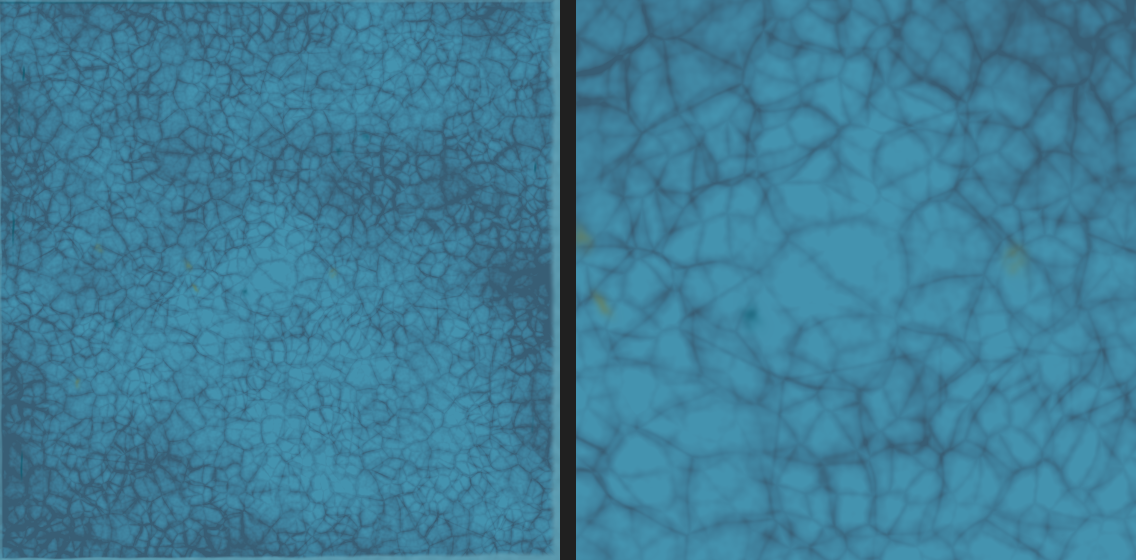
Left, the full canvas; right, a detail of the centre.
Write a WebGL 2 fragment shader that draws this texture.

```glsl
#version 300 es
precision highp float;
// Blue glazed ceramic tile with a fine crackle, pooled edges and a few kiln stains.

uniform vec2 u_resolution;
out vec4 fragColor;

const vec3 DEEP = vec3(0.22, 0.37, 0.46);
const vec3 BODY = vec3(0.24, 0.485, 0.595);
const vec3 LIGHT = vec3(0.268, 0.575, 0.685);
const vec3 RIM = vec3(0.37, 0.62, 0.70);
const vec3 TEAL = vec3(0.05, 0.36, 0.44);
const vec3 OCHRE = vec3(0.42, 0.50, 0.34);
const float BASE_TONE = 0.605;     // 0 = DEEP, 0.5 = BODY, 1 = LIGHT
const float LARGE_CELLS = 25.0;    // cells across the tile
const float SMALL_CELLS = 49.0;
const float LONG_CELLS = 11.0;
const float CRACK_WIDTH = 0.0024;
const float EDGE_POOL = 0.05;      // width of the dark glaze at the border
const float RIM_WIDTH = 0.014;
const int SCRATCHES = 7;
const int STAINS = 9;
const float TAU = 6.28319;

vec2 hash2(vec2 p) {
    vec3 q = fract(p.xyx * vec3(0.1031, 0.1030, 0.0973));
    q += dot(q, q.yzx + 33.33);
    return fract((q.xx + q.yz) * q.zy);
}

float corner(vec2 cell, vec2 offset) {
    float angle = TAU * hash2(cell).x;
    return dot(vec2(cos(angle), sin(angle)), offset);
}

float gradientNoise(vec2 p) {
    vec2 i = floor(p), f = fract(p);
    vec2 u = f * f * f * (f * (f * 6.0 - 15.0) + 10.0);
    vec2 e = vec2(1.0, 0.0);
    return mix(mix(corner(i, f), corner(i + e, f - e), u.x),
               mix(corner(i + e.yx, f - e.yx), corner(i + 1.0, f - 1.0), u.x), u.y);
}

// Distance to the nearest cell wall, in cell units.
float wallDistance(vec2 p) {
    vec2 i = floor(p), f = fract(p), nearCell = vec2(0.0), nearest = vec2(8.0);
    for (int y = -1; y <= 1; y++)
    for (int x = -1; x <= 1; x++) {
        vec2 c = vec2(x, y), r = c + hash2(i + c) - f;
        if (dot(r, r) < dot(nearest, nearest)) { nearest = r; nearCell = c; }
    }
    float d = 8.0;
    for (int y = -2; y <= 2; y++)
    for (int x = -2; x <= 2; x++) {
        vec2 c = nearCell + vec2(x, y), r = c + hash2(i + c) - f, gap = r - nearest;
        if (dot(gap, gap) > 0.0001) d = min(d, dot(0.5 * (nearest + r), normalize(gap)));
    }
    return d;
}

// Thin line with a soft halo; wall is in canvas units.
float crackLine(float wall, float pixel) {
    float w = max(CRACK_WIDTH, pixel);
    return 0.5 * (1.0 - smoothstep(0.0, w, wall)) + 0.5 * exp(-wall / (1.6 * w));
}

void main() {
    vec2 p = gl_FragCoord.xy / u_resolution;
    float pixel = 1.0 / min(u_resolution.x, u_resolution.y);
    vec2 wobble = vec2(gradientNoise(p * 30.0), gradientNoise(p * 30.0 + 71.0));
    vec2 drift = vec2(gradientNoise(p * 5.0 + 13.0), gradientNoise(p * 5.0 + 47.0));
    vec2 q = p + 0.007 * wobble + 0.022 * drift;

    // Broad clouds in the glaze, then mottling and grain
    float tone = BASE_TONE;
    tone += 0.52 * gradientNoise(p * vec2(1.7, 2.6) + vec2(0.6 * p.y, 0.9 * p.x) + 3.3);
    tone += 0.40 * gradientNoise(p * 5.2 + 21.0) + 0.26 * gradientNoise(q * 13.0 + 5.0);
    tone += 0.18 * gradientNoise(p * 36.0 + 40.0);
    tone += 0.16 * gradientNoise(p * 85.0) + 0.15 * gradientNoise(p * 190.0);

    // Crackle: rounded pale cells between thin dark walls
    float large = wallDistance(q * LARGE_CELLS);
    float small = wallDistance(q * SMALL_CELLS + 17.0);
    float straight = wallDistance((p + 0.01 * drift) * LONG_CELLS + 5.0);
    float patches = smoothstep(-0.4, 0.3, gradientNoise(p * 11.0 + 31.0));
    float breaks = smoothstep(-0.35, 0.25, gradientNoise(p * 17.0 + 90.0));
    float longMask = smoothstep(0.05, 0.4, gradientNoise(p * 8.0 + 60.0));
    tone += 0.29 * (smoothstep(0.0, 0.28, large) - 0.5);
    tone += 0.25 * mix(0.4, 1.0, patches) * (smoothstep(0.0, 0.30, small) - 0.5);
    tone -= 0.27 * mix(0.35, 1.0, breaks) * crackLine(large / LARGE_CELLS, pixel);
    tone -= 0.18 * mix(0.35, 1.0, patches) * crackLine(small / SMALL_CELLS, pixel);
    tone -= 0.30 * longMask * crackLine(straight / LONG_CELLS, pixel);

    // Darker pooled glaze near the border
    vec2 inset = min(p, 1.0 - p);
    float border = min(inset.x, inset.y) + 0.012 * drift.x;
    tone -= 0.36 * exp(-max(border, 0.0) / EDGE_POOL);
    tone = clamp(tone, 0.0, 1.0);
    vec3 color = mix(DEEP, BODY, min(tone * 2.0, 1.0));
    color = mix(color, LIGHT, max(tone * 2.0 - 1.0, 0.0));

    // Upright scratches along both sides
    for (int k = 0; k < SCRATCHES; k++) {
        vec2 h = hash2(vec2(k, 7.0)), g = hash2(vec2(k, 29.0));
        float x = k % 3 == 2 ? 0.95 + 0.006 * h.x : 0.015 + 0.03 * h.x;
        vec2 d = abs(p - vec2(x + 0.003 * wobble.x, mix(0.08, 0.9, h.y)));
        float along = 1.0 - smoothstep(0.3, 1.0, d.y / mix(0.012, 0.04, g.x));
        float across = 1.0 - smoothstep(0.0005, 0.0014 + pixel, d.x);
        color = mix(color, TEAL, 0.75 * along * across * smoothstep(-0.4, 0.2, wobble.y));
    }

    // Small ragged stains, some ochre and some teal
    for (int k = 0; k < STAINS; k++) {
        vec2 h = hash2(vec2(k, 53.0));
        bool warm = k % 2 == 0;
        vec2 center = warm ? mix(vec2(0.13, 0.25), vec2(0.8, 0.75), h * vec2(h.x, 1.0))
                           : mix(vec2(0.03, 0.4), vec2(0.75, 0.8), h);
        vec2 d = p - center + 0.008 * wobble;
        d = vec2(d.x + 0.5 * d.y, d.y - 0.5 * d.x) * vec2(1.5, 0.9);
        float blot = exp(-dot(d, d) / 0.00007) * (0.6 + 0.7 * gradientNoise(p * 130.0));
        color = mix(color, warm ? OCHRE : TEAL, clamp(0.75 * blot, 0.0, 1.0));
    }

    // Worn pale rim, widest on the right and lower right
    float ragged = 0.006 * gradientNoise(p * 14.0 + 8.0);
    vec4 widths = RIM_WIDTH * vec4(0.25 * (1.0 - p.y), 0.2 + 0.65 * p.x * p.x, 1.0, 0.22);
    vec4 sides = vec4(p, 1.0 - p) + ragged * vec4(0.4, 0.6, 1.0, 0.3);
    vec4 worn = 1.0 - smoothstep(widths * 0.5, widths * 1.4 + pixel, sides);
    float rim = max(max(worn.x * 0.6, worn.y), max(worn.z, worn.w * 0.6));
    color = mix(color, RIM + 0.04 * gradientNoise(p * 60.0), 0.9 * rim);
    float topLine = exp(-pow((1.0 - p.y - 0.005) / 0.0022, 2.0));
    color = mix(color, TEAL, 0.4 * topLine * smoothstep(0.75, 0.2, p.x));

    fragColor = vec4(color, 1.0);
}
```
